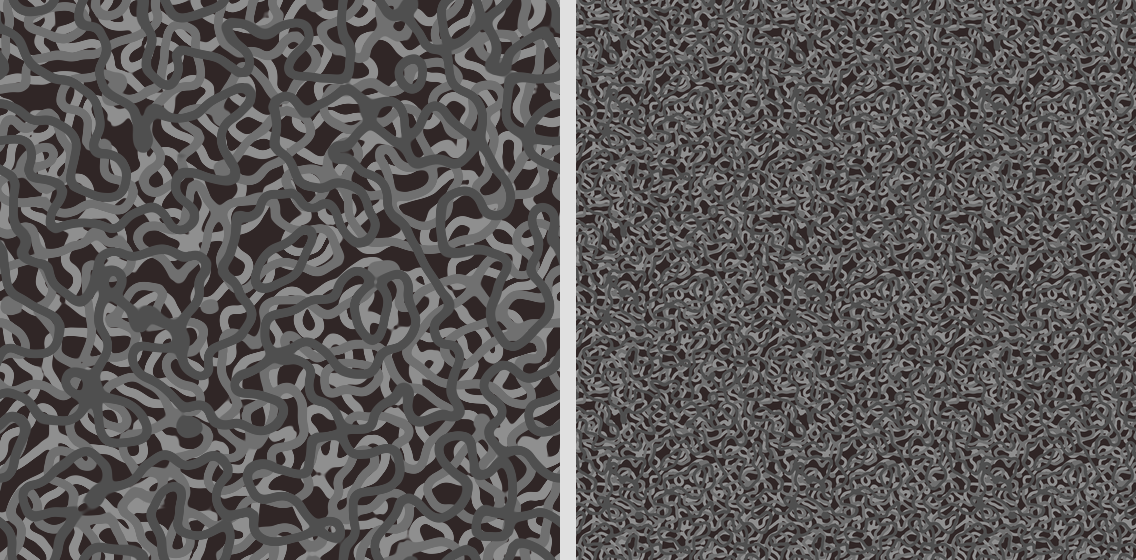
Left, the tile; right, the same tile 3 across and 3 down.
A WebGL 2 fragment shader for this pattern:

```glsl
#version 300 es
precision highp float;

#define DARK vec3(0.19, 0.15, 0.15)
#define LIGHT vec3(0.56)
#define MIDDLE vec3(0.44)
#define SHADE vec3(0.31)
#define LIGHT_CELLS 15.0
#define MIDDLE_CELLS 13.0
#define SHADE_CELLS 11.0
#define HALF_WIDTH 0.0083
#define JOINT_SOFTNESS 0.4

uniform vec2 u_resolution;
out vec4 outColor;

// Random unit vector for a lattice corner
vec2 randomDirection(vec2 corner, float seed) {
    float h = fract(sin(dot(corner, vec2(127.1, 311.7)) + seed * 17.3) * 43758.5453);
    float angle = 6.2831853 * h;
    return vec2(cos(angle), sin(angle));
}

// Wrapping gradient noise: x is the value, yz the slope per canvas unit
vec3 gradientNoise(vec2 uv, float cells, float seed) {
    vec2 p = (uv + seed * vec2(0.371, 0.613)) * cells;
    vec2 cell = floor(p);
    vec2 f = p - cell;
    vec2 fade = f * f * f * (f * (f * 6.0 - 15.0) + 10.0);
    vec2 fadeSlope = 30.0 * f * f * (1.0 - f) * (1.0 - f);
    vec3 sum = vec3(0.0);
    for (int i = 0; i < 4; i++) {
        vec2 corner = vec2(i & 1, i >> 1);
        vec2 weight = mix(1.0 - fade, fade, corner);
        vec2 weightSlope = fadeSlope * (2.0 * corner - 1.0);
        vec2 direction = randomDirection(mod(cell + corner, cells), seed);
        float ramp = dot(direction, f - corner);
        float w = weight.x * weight.y;
        sum.x += w * ramp;
        sum.yz += w * direction + ramp * weightSlope * weight.yx;
    }
    return vec3(sum.x, sum.yz * cells);
}

// Coverage of winding bands of even width along the zero line of the noise
float windingBands(vec2 uv, float cells, float seed, float pixel) {
    // Two unequal lattices hide the grid
    vec3 n = gradientNoise(uv, cells, seed)
           + gradientNoise(uv, cells + 2.0, seed + 5.0);
    float slope = length(vec3(n.yz, JOINT_SOFTNESS * cells));
    float edge = abs(n.x) / slope - HALF_WIDTH;
    return 1.0 - smoothstep(-0.6 * pixel, 0.6 * pixel, edge);
}

void main() {
    vec2 uv = gl_FragCoord.xy / u_resolution;
    float pixel = 1.0 / min(u_resolution.x, u_resolution.y);

    // Layers from the bottom up
    vec3 color = DARK;
    color = mix(color, LIGHT, windingBands(uv, LIGHT_CELLS, 1.0, pixel));
    color = mix(color, MIDDLE, windingBands(uv, MIDDLE_CELLS, 2.0, pixel));
    color = mix(color, SHADE, windingBands(uv, SHADE_CELLS, 3.0, pixel));
    outColor = vec4(color, 1.0);
}
```
